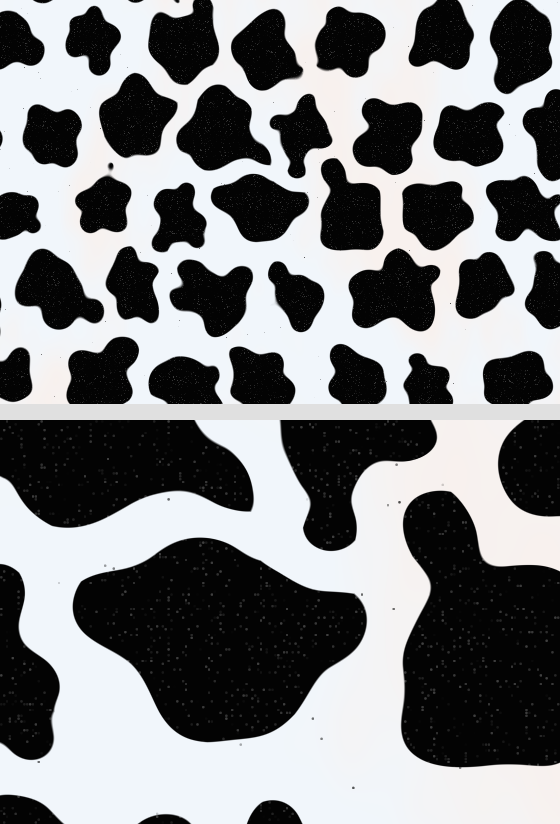
Top: the whole. Bottom: its middle third, enlarged.
A Shadertoy shader for this pattern:

```glsl
// Cowhide pattern: irregular rounded black spots on a softly tinted white ground.
// Each jittered cell holds one spot, a smooth union of a capsule and random lobes;
// neighbouring spots are trimmed to keep a gap, then dusted with fine grain.

const float ROWS = 4.8;        // spot cells per canvas height
const float GRAIN_ROWS = 420.0; // grain cells per canvas height
const float TAU = 6.2832;
const int LOBES = 5;

const vec3 COOL_WHITE = vec3(0.945, 0.965, 0.985);
const vec3 WARM_WHITE = vec3(0.972, 0.945, 0.932);
const vec3 SPOT_BLACK = vec3(0.012);

// Three random values in 0..1 from a 2D point
vec3 hash3(vec2 p) {
    vec3 q = fract(p.xyx * vec3(0.1031, 0.1030, 0.0973));
    q += dot(q, q.yxz + 33.33);
    return fract((q.xxy + q.yzz) * q.zyx);
}

float valueNoise(vec2 p) {
    vec2 cell = floor(p);
    vec2 t = fract(p);
    t = t * t * (3.0 - 2.0 * t);
    float low = mix(hash3(cell).x, hash3(cell + vec2(1, 0)).x, t.x);
    float high = mix(hash3(cell + vec2(0, 1)).x, hash3(cell + vec2(1, 1)).x, t.x);
    return mix(low, high, t.y);
}

float fbm(vec2 p) {
    float sum = 0.0;
    float weight = 0.5;
    for (int i = 0; i < 4; i++) {
        sum += weight * valueNoise(p);
        p = p * 2.03 + 19.7;
        weight *= 0.5;
    }
    return sum / 0.9375;
}

float smoothMin(float a, float b, float k) {
    float h = max(k - abs(a - b), 0.0) / k;
    return min(a, b) - 0.25 * k * h * h;
}

float smoothMax(float a, float b, float k) {
    return -smoothMin(-a, -b, k);
}

float capsule(vec2 p, vec2 halfAxis, float radius) {
    float t = clamp(dot(p, halfAxis) / dot(halfAxis, halfAxis), -1.0, 1.0);
    return length(p - t * halfAxis) - radius;
}

// Distance to one knobbly spot centred on the origin
float spot(vec2 p, vec2 id, float size) {
    vec3 body = hash3(id * 7.0 + 203.0);
    float axisAngle = body.x * TAU;
    vec2 axis = vec2(cos(axisAngle), sin(axisAngle));
    float d = capsule(p, axis * 0.22 * size, 0.48 * size);
    for (int i = 0; i < LOBES; i++) {
        float k = float(i);
        vec3 lobe = hash3(id * 7.0 + k * vec2(17, 31) + 411.0);
        float angle = (k + body.y + 0.55 * (lobe.x - 0.5)) * TAU / float(LOBES);
        float stretch = 1.0 + 0.25 * cos(2.0 * (angle - axisAngle));
        float reach = size * mix(0.45, 0.8, lobe.y) * stretch;
        vec2 centre = reach * vec2(cos(angle), sin(angle));
        float radius = size * mix(0.24, 0.38, lobe.z);
        d = smoothMin(d, length(p - centre) - radius, 0.26 * size);
    }
    return d;
}

// Distance to the whole set of spots, trimmed so that none of them touch
float spotField(vec2 p, float gap) {
    float nearest = 9.0;
    float second = 9.0;
    float row = floor(p.y);
    for (int j = -1; j <= 1; j++) {
        float y = row + float(j);
        float shift = 0.5 * mod(y, 2.0);
        float column = floor(p.x - shift);
        for (int i = -1; i <= 1; i++) {
            vec2 id = vec2(column + float(i), y);
            vec3 random = hash3(id + 57.0);
            vec2 centre = id + vec2(shift, 0.0) + 0.5 + 0.28 * (random.xy - 0.5);
            float d = spot(p - centre, id, mix(0.36, 0.64, random.z));
            second = min(second, max(nearest, d));
            nearest = min(nearest, d);
        }
    }
    return smoothMax(nearest, 0.5 * (gap - (second - nearest)), 0.12);
}

// Sparse soft dots of random strength
float grain(vec2 p, float density) {
    vec3 random = hash3(floor(p) + 11.0);
    float dot01 = 1.0 - smoothstep(0.2, 0.7, length(fract(p) - 0.5));
    return step(random.x, density) * random.y * dot01;
}

void mainImage(out vec4 fragColor, in vec2 fragCoord) {
    vec2 uv = fragCoord / iResolution.y;
    float pixel = ROWS / iResolution.y;

    // Spots, with a slight wobble of the outline
    vec2 p = uv * ROWS + vec2(0.35, 0.2);
    vec2 wobble = vec2(valueNoise(p * 2.6), valueNoise(p * 2.6 + 37.0)) - 0.5;
    float d = spotField(p + 0.09 * wobble, 0.14);
    float ink = 1.0 - smoothstep(-0.8 * pixel, 0.8 * pixel, d);

    // Ground with faint warm streaks and rare dust
    float warmth = smoothstep(0.42, 0.72, fbm(uv * vec2(4.5, 2.2) + 5.0));
    vec3 ground = mix(COOL_WHITE, WARM_WHITE, warmth);
    ground *= 1.0 - 0.7 * grain(uv * GRAIN_ROWS + 91.0, 0.0006);

    // Fine pale grain inside the black
    vec3 black = SPOT_BLACK + 0.24 * grain(uv * GRAIN_ROWS, 0.09);

    fragColor = vec4(mix(ground, black, ink), 1.0);
}
```
